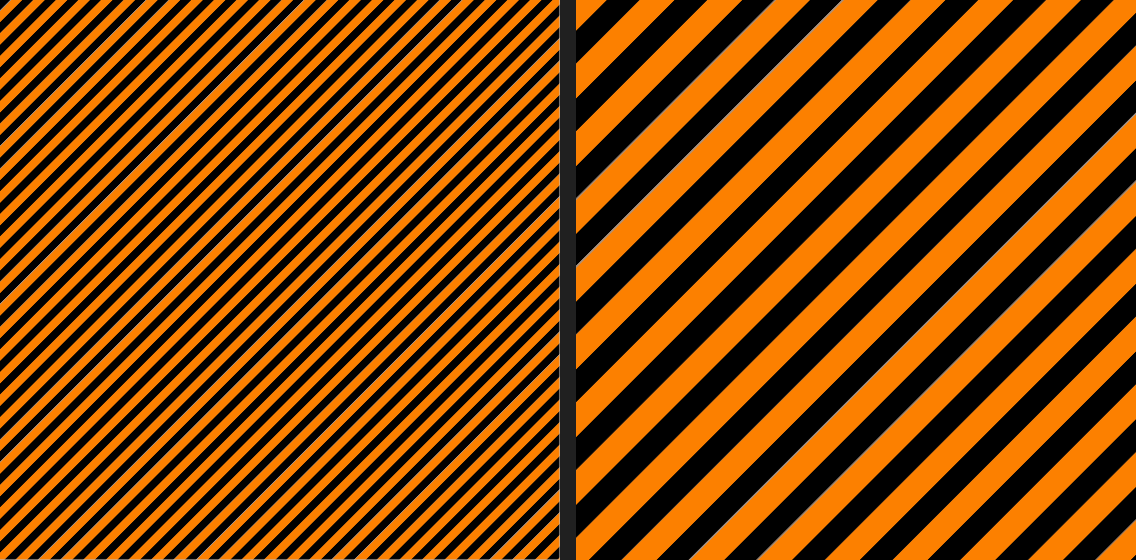
Left, the full canvas; right, a detail of the centre.
Give the GLSL for this pattern, as a WebGL 1 fragment shader.

```glsl
precision highp float;

uniform vec2 u_resolution;

const float STRIPES = 24.8;        // repeats across and down
const float PHASE = 0.473;         // stripe offset from the top left corner
const float ORANGE_SHARE = 0.515;  // orange part of one repeat
const float FRINGE_WIDTH = 0.012;  // half width of the pale edge, in repeats
const float FRINGE_BEAT = 0.15;    // fringe cycles per stripe
const float FRINGE_START = 13.0;   // a stripe with a bright fringe
const float BORDER = 0.002;        // pale rim at right and bottom

const vec3 ORANGE = vec3(0.99, 0.50, 0.0);
const vec3 BLACK = vec3(0.0);
const vec3 FRINGE = vec3(0.66, 0.58, 0.52);
const vec3 RIM = vec3(0.78, 0.74, 0.70);

const float TAU = 6.28319;

// Coverage of the orange band, centred in the repeat at half its share.
float stripeMask(float t, float soft) {
  float fromCentre = abs(fract(t - 0.5 * ORANGE_SHARE + 0.5) - 0.5);
  float edge = 0.5 * ORANGE_SHARE;
  return 1.0 - smoothstep(edge - soft, edge + soft, fromCentre);
}

// Layered cosines make the pale edge swell and fade from stripe to stripe.
float fringeStrength(float index) {
  float angle = TAU * FRINGE_BEAT * (index - FRINGE_START);
  float wave = 0.3 + 0.45 * cos(angle) + 0.25 * cos(2.0 * angle);
  return clamp(wave, 0.08, 1.0);
}

// Thin pale line on the upper left edge of a stripe.
float fringeMask(float t, float soft) {
  float index = floor(t + 0.5);
  float line = 1.0 - smoothstep(FRINGE_WIDTH, FRINGE_WIDTH + soft, abs(t - index));
  return line * fringeStrength(index);
}

void main() {
  vec2 uv = gl_FragCoord.xy / u_resolution;
  float pixel = 1.0 / min(u_resolution.x, u_resolution.y);
  float soft = 0.7 * STRIPES * pixel;

  // Diagonal coordinate, counted from the top left corner
  float t = (uv.x + 1.0 - uv.y) * STRIPES - PHASE;

  vec3 color = mix(BLACK, ORANGE, stripeMask(t, soft));
  color = mix(color, FRINGE, fringeMask(t, soft));

  // Rim
  float rimDistance = min(1.0 - uv.x, uv.y);
  float rim = 1.0 - smoothstep(BORDER - 0.5 * pixel, BORDER + 0.5 * pixel, rimDistance);
  color = mix(color, RIM, 0.6 * rim);

  gl_FragColor = vec4(color, 1.0);
}
```
